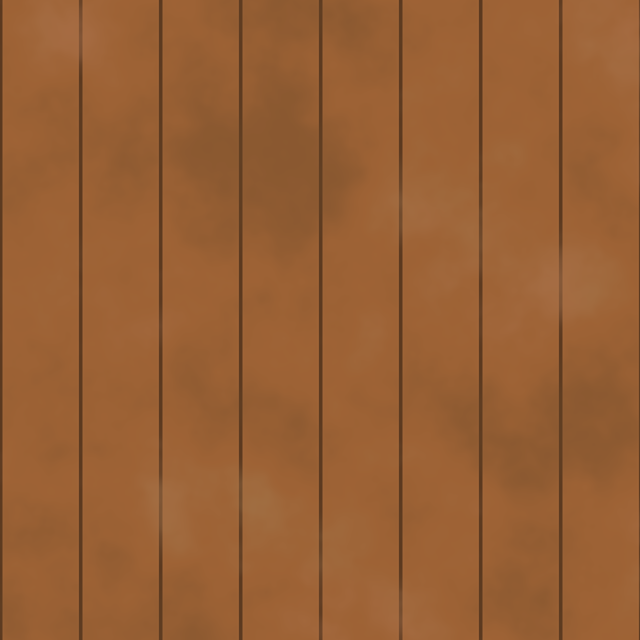
A three.js fragment shader for this texture:

```glsl
varying vec2 vUv;

const float PLANKS = 8.0;
const float SEAM_OFFSET = 0.0011;
const float SEAM_HALF_WIDTH = 0.0028;
const vec3 WOOD = vec3(0.618, 0.385, 0.207);
const vec3 SEAM = vec3(0.355, 0.222, 0.122);
const vec3 STAIN = vec3(0.42, 0.285, 0.16);
const vec3 ROSY_DUST = vec3(0.68, 0.455, 0.31);
const vec3 GREY_DUST = vec3(0.64, 0.47, 0.30);

float hash(vec2 p) {
  vec3 q = fract(vec3(p.xyx) * 0.1031);
  q += dot(q, q.yzx + 33.33);
  return fract((q.x + q.y) * q.z);
}

float valueNoise(vec2 p) {
  vec2 cell = floor(p);
  vec2 f = fract(p);
  vec2 w = f * f * (3.0 - 2.0 * f);
  float low = mix(hash(cell), hash(cell + vec2(1.0, 0.0)), w.x);
  float high = mix(hash(cell + vec2(0.0, 1.0)), hash(cell + 1.0), w.x);
  return mix(low, high, w.y);
}

float fbm(vec2 p, float gain) {
  float sum = 0.0;
  float total = 0.0;
  float amplitude = 1.0;
  for (int i = 0; i < 5; i++) {
    sum += amplitude * valueNoise(p);
    total += amplitude;
    amplitude *= gain;
    p = mat2(0.8, 0.6, -0.6, 0.8) * p * 2.03 + 17.3;
  }
  return sum / total;
}

float softSpot(vec2 p, vec2 centre, float radius) {
  vec2 d = (p - centre) / radius;
  return exp(-dot(d, d));
}

// Distance to the nearest vertical seam, in canvas units
float seamDistance(float x, float count, float offset) {
  float t = (x - offset) * count;
  return abs(t - floor(t + 0.5)) / count;
}

float band(float dist, float halfWidth, float blur) {
  return 1.0 - smoothstep(halfWidth - blur, halfWidth + blur, dist);
}

// Broad drift from stained upper left to dusty right and lower edge
float wearDrift(vec2 p) {
  float drift = 0.16 * (p.x - 0.48);
  drift -= 0.11 * softSpot(p, vec2(0.28, 0.68), 0.28);
  drift += 0.10 * softSpot(p, vec2(0.87, 0.85), 0.22);
  drift += 0.10 * softSpot(p, vec2(0.07, 0.26), 0.18);
  return drift + 0.05 * softSpot(p, vec2(0.65, 0.05), 0.25);
}

vec3 applyWear(vec3 color, vec2 p) {
  float wear = fbm(p * 5.0 + vec2(3.7, 9.2), 0.55) + wearDrift(p);
  float stain = 1.0 - smoothstep(0.16, 0.53, wear);
  float dust = smoothstep(0.50, 0.82, wear);
  float greyness = smoothstep(0.40, 0.70, fbm(p * 4.0 + 31.0, 0.5));
  color = mix(color, STAIN, 0.38 * stain);
  return mix(color, mix(ROSY_DUST, GREY_DUST, greyness), 0.55 * dust);
}

void main() {
  float blur = max(0.75 * fwidth(vUv.x), 0.0006);
  float dist = seamDistance(vUv.x, PLANKS, SEAM_OFFSET);

  // Planks with a faint bright lip beside each dark seam
  vec3 color = WOOD + 0.012 * band(dist, SEAM_HALF_WIDTH * 1.9, blur);
  color = mix(color, SEAM, band(dist, SEAM_HALF_WIDTH, blur));

  // Stains and dust lie over planks and seams alike
  color = applyWear(color, vUv);
  gl_FragColor = vec4(color, 1.0);
}
```
